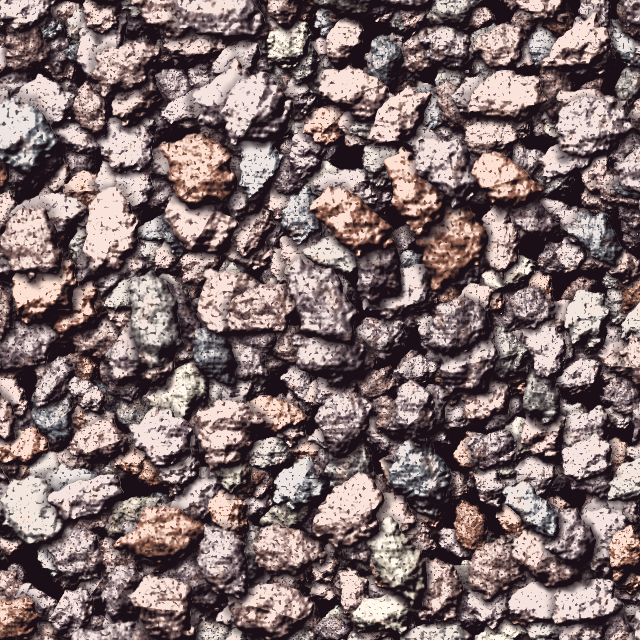
Write a WebGL 2 fragment shader that draws this texture.

```glsl
#version 300 es
precision highp float;

uniform vec2 u_resolution;
out vec4 fragColor;

const float TAU = 6.28319;
const int FACETS = 6;
const vec3 SHADOW = vec3(0.10, 0.06, 0.085);

vec2 hash2(vec2 p) {
    vec3 h = fract(p.xyx * vec3(0.1031, 0.1030, 0.0973));
    h += dot(h, h.yzx + 33.33);
    return fract((h.xx + h.yz) * h.zy);
}

vec2 direction(float angle) {
    return vec2(cos(angle), sin(angle));
}

float cornerSlope(vec2 cell, vec2 corner, vec2 f) {
    return dot(direction(TAU * hash2(cell + corner).x), f - corner);
}

float gradientNoise(vec2 p) {
    vec2 cell = floor(p), f = fract(p);
    vec2 u = f * f * f * (f * (f * 6.0 - 15.0) + 10.0);
    float low = mix(cornerSlope(cell, vec2(0, 0), f), cornerSlope(cell, vec2(1, 0), f), u.x);
    float high = mix(cornerSlope(cell, vec2(0, 1), f), cornerSlope(cell, vec2(1, 1), f), u.x);
    return mix(low, high, u.y);
}

// Rounded irregular polygon: below 1 inside, above 1 outside
float stoneEdge(vec2 q, vec2 seed) {
    vec2 shape = hash2(seed + 3.7);
    vec2 axis = direction(TAU * shape.x);
    vec2 local = vec2(dot(q, axis), dot(q, vec2(-axis.y, axis.x)));
    local *= vec2(0.88, mix(1.0, 1.55, shape.y));
    float sum = 0.0;
    for (int i = 0; i < FACETS; i++) {
        vec2 h = hash2(seed + 7.3 * float(i + 1));
        vec2 normal = direction(TAU * (float(i) + 0.6 * h.x) / float(FACETS));
        sum += exp(12.0 * dot(local, normal) / mix(0.78, 1.12, h.y));
    }
    float ragged = 0.24 * gradientNoise(q * 2.0 + seed) + 0.08 * gradientNoise(q * 5.5 + seed);
    return log(sum) / 12.0 + ragged;
}

// Flat-topped dome split by a ridge, with rough bumps
float stoneHeight(vec2 q, vec2 seed) {
    float d = max(stoneEdge(q, seed), 0.0);
    float dome = 0.7 * sqrt(max(1.06 - d * d * d * d, 0.02));
    vec2 turn = hash2(seed + 9.1);
    float tilt = 0.28 * dot(q, direction(TAU * turn.x));
    float ridge = -0.36 * abs(dot(q, direction(TAU * turn.y)) - 0.4 * (turn.x - 0.5));
    float bumps = 0.26 * gradientNoise(q * 2.1 + seed * 1.3) + 0.045 * gradientNoise(q * 6.5 + seed);
    return dome + tilt + ridge + bumps;
}

float diffuseLight(vec2 q, vec2 seed, vec3 light) {
    const float e = 0.035;
    float h = stoneHeight(q, seed);
    vec2 slope = vec2(stoneHeight(q + vec2(e, 0), seed), stoneHeight(q + vec2(0, e), seed)) - h;
    return max(dot(normalize(vec3(-slope / e, 1.0)), light), 0.0);
}

vec3 stoneTint(float pick) {
    vec3 tint = vec3(0.55, 0.47, 0.49);
    tint = mix(tint, vec3(0.60, 0.47, 0.45), step(0.40, pick));
    tint = mix(tint, vec3(0.64, 0.43, 0.35), step(0.70, pick));
    tint = mix(tint, vec3(0.53, 0.50, 0.49), step(0.82, pick));
    tint = mix(tint, vec3(0.48, 0.49, 0.52), step(0.92, pick));
    return mix(tint, vec3(0.76, 0.72, 0.65), step(0.96, pick));
}

// Shadow to tint to sunlit colour
vec3 toneRamp(float level, vec3 tint) {
    vec3 shade = mix(SHADOW, tint, clamp((level - 0.03) / 0.43, 0.0, 1.0));
    vec3 sunlit = mix(vec3(0.98, 0.93, 0.90), tint * 1.6, 0.22);
    return mix(shade, sunlit, clamp((level - 0.46) / 0.31, 0.0, 1.0));
}

vec3 stoneColor(vec2 q, vec2 seed, vec3 light, float exposure) {
    vec2 look = hash2(seed + 5.9);
    float level = diffuseLight(q, seed, light) * mix(0.6, 1.28, look.y) * exposure;
    float grain = gradientNoise(q * 5.0 + seed * 2.1) + gradientNoise(q * 12.0 + seed);
    float pores = smoothstep(0.16, 0.45, gradientNoise(q * 9.0 + seed * 1.7));
    level = level * (1.0 + 0.45 * grain) * (1.0 - 0.6 * pores);
    float rust = smoothstep(0.05, 0.5, gradientNoise(q * 1.5 + seed * 0.7));
    vec3 tint = mix(stoneTint(look.x), vec3(0.63, 0.46, 0.39), 0.45 * rust);
    return toneRamp(level, tint);
}

// Paints one scattered layer over the colour below it
vec3 paintLayer(vec3 color, vec2 uv, float density, float presence, float exposure, float layer) {
    vec3 light = normalize(vec3(-0.35, 0.6, 0.9));
    vec2 p = uv * density + layer * 0.37;
    for (int j = -1; j <= 1; j++) {
        for (int i = -1; i <= 1; i++) {
            vec2 id = floor(p) + vec2(i, j);
            vec2 seed = id + 41.0 * (layer + 1.0);
            vec2 traits = hash2(seed + 1.9);
            vec2 offset = p - id - 0.5 - 0.7 * (hash2(seed) - 0.5);
            float reach = length(offset);
            if (traits.x > presence || reach > 1.15) continue;
            float radius = mix(0.42, 0.62, traits.y);
            vec2 q = offset / radius;
            float d = stoneEdge(q, seed) + smoothstep(0.8, 1.15, reach);
            float facing = dot(offset / max(reach, 0.001), normalize(light.xy));
            float contact = 1.0 - smoothstep(0.95, 1.35, d);
            color = mix(color, SHADOW, contact * (0.6 - 0.3 * facing));
            float blur = 1.1 * density / (radius * u_resolution.y);
            float cover = 1.0 - smoothstep(1.0 - blur, 1.0 + blur, d);
            if (cover > 0.0) color = mix(color, stoneColor(q, seed, light, exposure), cover);
        }
    }
    return color;
}

void main() {
    vec2 uv = gl_FragCoord.xy / u_resolution.y;
    vec3 color = SHADOW;
    for (int i = 0; i < 4; i++) {
        float level = float(i);
        float density = 18.0 - 2.6 * level;
        color = paintLayer(color, uv, density, 1.0 - 0.17 * level, 1.0 + 0.06 * level, level);
    }
    fragColor = vec4(color, 1.0);
}
```
